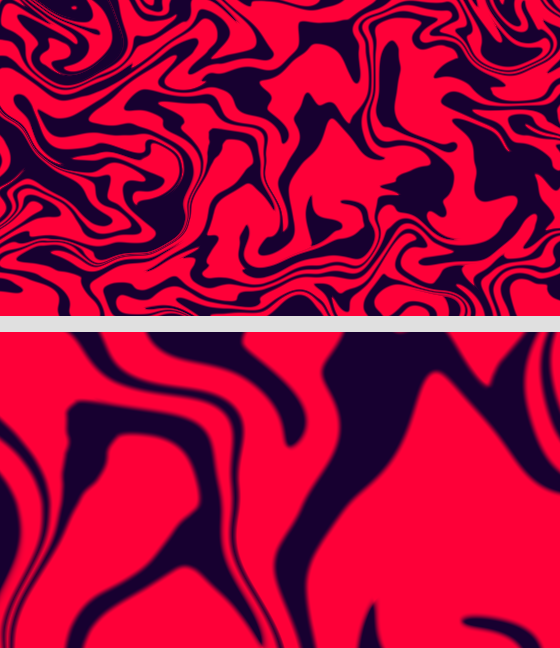
Top: the whole. Bottom: its middle third, enlarged.
This pattern is drawn by a Shadertoy shader. Its source:

```glsl
#define FLOW_STEPS 12
#define FLOW_TIME 0.29
#define FLOW_SCALE 2.8
#define FLOW_DRIFT 0.05
#define FINE_SCALE 5.6
#define FINE_FLOW 0.36
#define BAND_SCALE 2.8
#define BAND_COUNT 4.4
#define BAND_TILT vec2(-2.4, 3.8)
#define RED_SHARE 0.57
#define EDGE_SOFTNESS 0.0042

const vec3 INK = vec3(0.09, 0.0, 0.19);
const vec3 RED = vec3(0.995, 0.0, 0.22);

// Random lattice gradient in -1..1
vec2 hashGradient(vec2 cell) {
    vec3 h = fract(vec3(cell.xyx + 57.0) * vec3(0.1031, 0.1030, 0.0973));
    h += dot(h, h.yzx + 33.33);
    return 2.0 * fract((h.xx + h.yz) * h.zy) - 1.0;
}

// Gradient noise: value in x, analytic derivative in yz
vec3 noiseWithSlope(vec2 p) {
    vec2 cell = floor(p), f = p - cell;
    vec2 u = f * f * f * (f * (f * 6.0 - 15.0) + 10.0);
    vec2 du = 30.0 * f * f * (f * (f - 2.0) + 1.0);

    vec2 ga = hashGradient(cell);
    vec2 gb = hashGradient(cell + vec2(1, 0));
    vec2 gc = hashGradient(cell + vec2(0, 1));
    vec2 gd = hashGradient(cell + vec2(1, 1));
    float a = dot(ga, f);
    float b = dot(gb, f - vec2(1, 0));
    float c = dot(gc, f - vec2(0, 1));
    float d = dot(gd, f - vec2(1, 1));

    float k = a - b - c + d;
    float value = a + u.x * (b - a) + u.y * (c - a) + u.x * u.y * k;
    vec2 slope = ga + u.x * (gb - ga) + u.y * (gc - ga)
               + u.x * u.y * (ga - gb - gc + gd)
               + du * (u.yx * k + vec2(b, c) - a);
    return vec3(value, slope);
}

// Carry a point through a slowly changing swirl that preserves area
vec2 stir(vec2 p) {
    for (int i = 0; i < FLOW_STEPS; i++) {
        vec2 drift = FLOW_DRIFT * float(i) * vec2(1.0, -0.7);
        vec2 slope = noiseWithSlope(p * FLOW_SCALE + drift).yz
                   + FINE_FLOW * noiseWithSlope(p * FINE_SCALE - drift + 19.3).yz;
        p += vec2(slope.y, -slope.x) * FLOW_TIME / float(FLOW_STEPS);
    }
    return p;
}

// Each whole number of phase is one red and one dark band
float bandPhase(vec2 p) {
    vec2 q = stir(p);
    return BAND_COUNT * noiseWithSlope(q * BAND_SCALE + 41.7).x + dot(q, BAND_TILT);
}

void mainImage(out vec4 fragColor, in vec2 fragCoord) {
    vec2 p = fragCoord / iResolution.y;

    // Phase and its slope, to turn phase into distance
    vec2 h = vec2(0.001, 0.0);
    float phase = bandPhase(p);
    vec2 slope = vec2(bandPhase(p + h.xy), bandPhase(p + h.yx)) - phase;
    float steepness = length(slope) / h.x + 0.05;

    // Signed distance to the nearest band edge, positive inside red
    float edge = (0.5 * RED_SHARE - abs(fract(phase) - 0.5)) / steepness;
    float red = smoothstep(-EDGE_SOFTNESS, EDGE_SOFTNESS, edge);
    fragColor = vec4(mix(INK, RED, red), 1.0);
}
```
